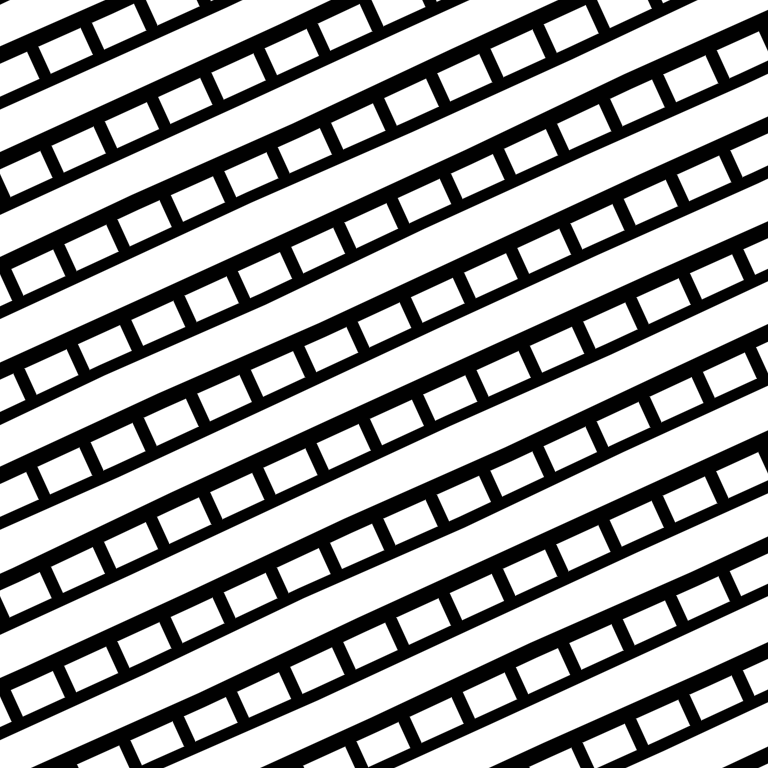
Write a Shadertoy shader that draws this pattern.

```glsl
const float TILT = 0.4294;             // ladder angle in radians
const vec2 ANCHOR = vec2(0.4305, 0.547); // reference point of one opening
const float LADDER_PITCH = 0.1243;     // distance between ladders
const float RUNG_PITCH = 0.0763;       // distance between rungs
const float ROW_SHIFT = 0.5;           // stagger of each ladder, in rungs
const float RUNG_WIDTH = 0.0162;
const float OPENING_TOP = 0.0178;
const float OPENING_BOTTOM = -0.0203;
const float UPPER_RAIL = 0.0205;
const float LOWER_RAIL = 0.0152;
const float WOBBLE = 0.0026;           // sideways drift of the rails
const float WOBBLE_RUNGS = 3.0;        // rungs between two kinks
const float INNER_FOLLOW = 0.7;        // share of drift on the inner edges
const float SOFTNESS = 0.0010;         // half width of the edge blend
const vec3 INK = vec3(0.005);
const vec3 PAPER = vec3(1.0);

float hash(vec2 p) {
    return fract(sin(dot(p, vec2(127.1, 311.7))) * 43758.5453);
}

// Straight pieces between random heights, in -1..1
float kinkedLine(float x, float seed) {
    float i = floor(x);
    float a = hash(vec2(i, seed));
    float b = hash(vec2(i + 1.0, seed));
    return mix(a, b, x - i) * 2.0 - 1.0;
}

// Signed distance to one ladder: solid band minus its openings
float ladder(float along, float across, float row) {
    float x = along / RUNG_PITCH - ROW_SHIFT * row;
    float upper = WOBBLE * kinkedLine(x / WOBBLE_RUNGS, row * 2.0);
    float lower = WOBBLE * kinkedLine(x / WOBBLE_RUNGS + 0.4, row * 2.0 + 1.0);

    float top = OPENING_TOP + UPPER_RAIL + upper;
    float bottom = OPENING_BOTTOM - LOWER_RAIL + lower;
    float band = max(across - top, bottom - across);

    float fromCentre = abs(x - round(x)) * RUNG_PITCH;
    float side = fromCentre - 0.5 * (RUNG_PITCH - RUNG_WIDTH);
    float ceiling = across - OPENING_TOP - upper * INNER_FOLLOW;
    float sill = OPENING_BOTTOM + lower * INNER_FOLLOW - across;
    float opening = max(side, max(ceiling, sill));

    return max(band, -opening);
}

void mainImage(out vec4 fragColor, in vec2 fragCoord) {
    vec2 p = fragCoord / iResolution.xy - ANCHOR;

    // Axes along and across the ladders
    vec2 direction = vec2(cos(TILT), sin(TILT));
    float along = dot(p, direction);
    float height = dot(p, vec2(-direction.y, direction.x));

    float row = round(height / LADDER_PITCH);
    float d = ladder(along, height - row * LADDER_PITCH, row);

    float blend = max(SOFTNESS, 0.5 / iResolution.y);
    fragColor = vec4(mix(INK, PAPER, smoothstep(-blend, blend, d)), 1.0);
}
```
